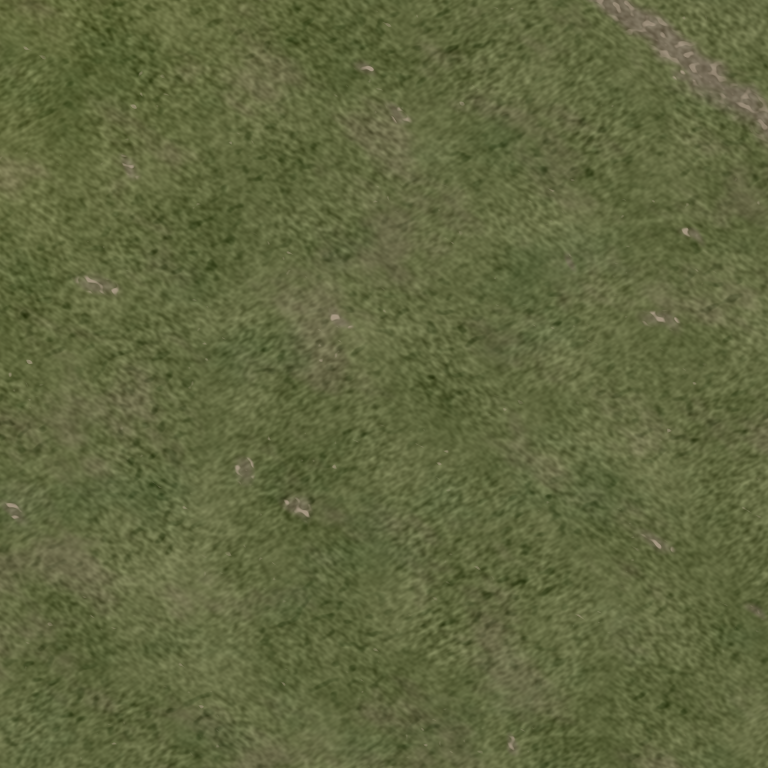
This texture is drawn by a three.js fragment shader. Its source:

```glsl
// Worn meadow turf seen from above: short blades in two leaning directions,
// dark tufts, soft lush and dry patches, small bare spots with pale flecks,
// and a trodden earth path in the upper right. Layers of gradient noise.

#define BLADE_FREQ vec2(80.0, 128.0)   // grain along and across the blades
#define BLADE_CONTRAST 0.175
#define MOTTLE_CONTRAST 0.115
#define TUFT_DEPTH 0.10
#define SPOT_GRID 9.0
#define SPOT_CHANCE 0.30
#define PATH_HALF_WIDTH 0.019
#define GRASS vec3(0.372, 0.396, 0.240)
#define LUSH_GRASS vec3(0.325, 0.370, 0.220)
#define DRY_GRASS vec3(0.412, 0.402, 0.283)
#define EARTH vec3(0.465, 0.420, 0.355)
#define PALE_FLECK vec3(0.690, 0.630, 0.550)

varying vec2 vUv;

vec2 hash2(vec2 p) {
  vec3 q = fract(vec3(p.xyx) * vec3(0.1031, 0.1030, 0.0973));
  q += dot(q, q.yzx + 33.33);
  return fract((q.xx + q.yz) * q.zy);
}

vec2 gradientAt(vec2 cell) {
  float angle = 6.2832 * hash2(cell).x;
  return vec2(cos(angle), sin(angle));
}

// Gradient noise, roughly -0.7 to 0.7
float noise(vec2 p) {
  vec2 i = floor(p);
  vec2 f = fract(p);
  vec2 u = f * f * f * (f * (f * 6.0 - 15.0) + 10.0);
  vec2 e = vec2(1.0, 0.0);
  float low = mix(dot(gradientAt(i), f), dot(gradientAt(i + e), f - e), u.x);
  float high = mix(dot(gradientAt(i + e.yx), f - e.yx),
                   dot(gradientAt(i + e.xx), f - e.xx), u.x);
  return mix(low, high, u.y);
}

float fbm(vec2 p) {
  float sum = 0.0;
  float amplitude = 0.55;
  for (int i = 0; i < 4; i++) {
    sum += amplitude * noise(p);
    p = mat2(1.6, 1.2, -1.2, 1.6) * p + 17.3;
    amplitude *= 0.65;
  }
  return sum;
}

vec2 rotate(vec2 p, float angle) {
  float c = cos(angle);
  float s = sin(angle);
  return vec2(c * p.x + s * p.y, c * p.y - s * p.x);
}

// Streaky grain leaning along the given angle
float blades(vec2 uv, float angle) {
  vec2 p = rotate(uv, angle) * BLADE_FREQ + 160.0;
  return 0.65 * noise(p) + 0.55 * noise(p * 1.6 + 31.7);
}

// Scattered bare spots, one at most in each grid cell
float bareSpots(vec2 uv) {
  vec2 p = uv * SPOT_GRID;
  vec2 home = floor(p);
  float cover = 0.0;
  for (int y = -1; y <= 1; y++) {
    for (int x = -1; x <= 1; x++) {
      vec2 cell = home + vec2(float(x), float(y));
      vec2 place = hash2(cell + 41.0);
      vec2 kind = hash2(cell + 97.0);
      vec2 d = rotate(p - cell - place, -0.65 + 0.6 * (kind.y - 0.5));
      float radius = mix(0.13, 0.30, kind.y);
      float spot = 1.0 - smoothstep(0.15, 1.0, length(d * vec2(0.8, 1.8)) / radius);
      cover = max(cover, spot * step(kind.x, SPOT_CHANCE));
    }
  }
  return cover;
}

void main() {
  vec2 uv = vUv;

  // Blades: two leanings that trade places, broken up by uneven clumps
  float lean = smoothstep(-0.15, 0.2, noise(uv * 4.0 + 7.0) + 0.3 * (uv.x - uv.y));
  float grain = mix(blades(uv, -0.60), blades(uv, 0.55), lean);
  float clump = noise(rotate(uv, 0.2) * vec2(36.0, 52.0) + 120.0);
  grain = grain * (1.0 + 0.5 * noise(uv * 15.0 + 33.0)) + 0.30 * clump;

  // Broad mottling, and dark tufts gathered in patches
  float mottle = fbm(uv * 6.0 + 3.0);
  float gather = smoothstep(-0.25, 0.35, noise(uv * 8.0 + 23.0) - 0.3 * mottle);
  float tuft = smoothstep(0.10, 0.5, noise(rotate(uv, 0.4) * vec2(56.0, 86.0) + 90.0));

  // Hue drifts from lush to dry
  float dry = smoothstep(0.0, 0.4, fbm(rotate(uv, -0.5) * vec2(5.0, 9.0) + 51.0));
  float lush = smoothstep(0.0, 0.45, fbm(uv * vec2(5.0, 7.0) + 205.0));
  vec3 color = mix(GRASS, DRY_GRASS, 0.85 * dry);
  color = mix(color, LUSH_GRASS, 0.6 * lush);
  color += BLADE_CONTRAST * grain * vec3(1.0, 1.0, 0.88);
  color += MOTTLE_CONTRAST * mottle * vec3(1.1, 0.95, 0.95);
  color -= TUFT_DEPTH * tuft * mix(0.2, 1.0, gather) * vec3(1.0, 0.9, 0.8);
  color += 0.010 + smoothstep(0.6, 1.4, uv.y - uv.x + 0.4) * vec3(0.004, 0.004, -0.015);

  // Earth path and bare spots share the same ragged edge and pale flecks
  float ragged = noise(uv * 26.0 + 11.0);
  float off = abs(dot(uv, vec2(0.62, 0.78)) - 1.275) + 0.018 * ragged;
  float path = 1.0 - smoothstep(0.3, 1.5, off / PATH_HALF_WIDTH);
  float spots = bareSpots(uv + 0.012 * ragged);
  color = mix(color, EARTH + 0.14 * grain, max(0.85 * path, 0.6 * spots));

  float speck = noise(rotate(uv, -0.5) * vec2(75.0, 115.0) + 140.0);
  float fleck = smoothstep(0.08, 0.38, speck) * max(0.7 * path, smoothstep(0.1, 0.6, spots));
  float stray = smoothstep(0.42, 0.6, speck) * smoothstep(0.1, 0.35, noise(uv * 13.0 + 70.0));
  color = mix(color, PALE_FLECK, max(0.85 * fleck, 0.6 * stray));

  gl_FragColor = vec4(color, 1.0);
}
```
